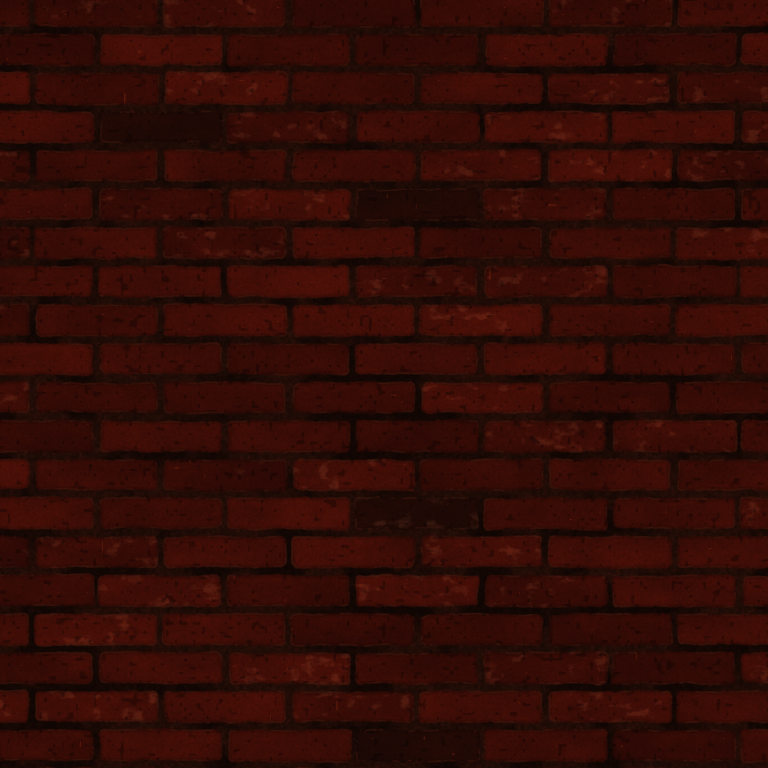
Write a three.js fragment shader that draws this texture.

```glsl
// Dark red brick wall in running bond, with rough mortar and worn brick edges.
varying vec2 vUv;

float hash(vec2 p) {
  p = fract(p * vec2(0.1031, 0.1137));
  p += dot(p, p.yx + 33.33);
  return fract((p.x + p.y) * p.x * 7.31);
}

float noise(vec2 p) {
  vec2 i = floor(p), f = fract(p);
  f = f * f * (3.0 - 2.0 * f);
  return mix(mix(hash(i), hash(i + vec2(1.0, 0.0)), f.x),
             mix(hash(i + vec2(0.0, 1.0)), hash(i + 1.0), f.x), f.y);
}

float fbm(vec2 p) {
  float sum = 0.0, amp = 0.53;
  for (int i = 0; i < 4; i++) {
    sum += amp * noise(p);
    p = p * 2.03 + 17.7;
    amp *= 0.5;
  }
  return sum;
}

float roundedBox(vec2 p, vec2 halfSize, float radius) {
  vec2 q = abs(p) - halfSize + radius;
  return length(max(q, 0.0)) + min(max(q.x, q.y), 0.0) - radius;
}

void main() {
  // Rows count down from the top; every other row shifts by half a brick
  vec2 pitch = vec2(0.1672, 0.05033);
  vec2 grid = vec2(vUv.x, 1.0 - vUv.y) / pitch + vec2(-0.25, 0.215);
  float row = floor(grid.y);
  grid.x -= 0.5 * mod(row, 2.0);
  vec2 id = vec2(floor(grid.x), row);
  vec2 seed = id + 40.0;
  vec2 local = (fract(grid) - 0.5) * pitch;

  // Brick outline: slight changes of place and size, with a ragged edge
  vec2 shift = vec2(hash(seed + 3.1), hash(seed + 7.7)) - 0.5;
  vec2 halfSize = vec2(0.0795, 0.0203) + vec2(0.0018, 0.0012) * (hash(seed + 11.3) - 0.5);
  vec2 warp = vec2(noise(vUv * 36.0), noise(vUv * 36.0 + 51.0)) - 0.5;
  vec2 p = local - shift * vec2(0.003, 0.0012) + warp * 0.0028;
  float d = roundedBox(p, halfSize, 0.0045 + 0.004 * hash(seed + 19.0));
  d += (fbm(vUv * 130.0) - 0.5) * 0.0028;
  float brickMask = 1.0 - smoothstep(-0.0012, 0.0014, d);

  float grain = noise(vUv * 430.0) - 0.5;
  float cloud = fbm(vUv * vec2(16.0, 30.0) + seed * 3.7);
  float patches = fbm(vUv * 9.0 + 5.0);

  // Brick face: tone per brick, soft clouding and fine grain
  float tone = hash(seed + 27.0) * 0.75 + (cloud - 0.5) * 0.9 + (patches - 0.5) * 0.4 + 0.13;
  vec3 brick = mix(vec3(0.180, 0.036, 0.018), vec3(0.280, 0.058, 0.027), clamp(tone, 0.0, 1.15));

  // A few burnt bricks
  bool burnt = (mod(row, 8.0) == 5.0 && id.x == 2.0)
            || (mod(row, 16.0) == 3.0 && id.x * 8.0 == row - 3.0);
  if (burnt) brick = mix(vec3(0.095, 0.030, 0.018), vec3(0.150, 0.040, 0.021), cloud);

  // Pale scuffs on some bricks, small pits and rare orange chips
  float scuff = smoothstep(0.57, 0.80, fbm(vUv * vec2(55.0, 85.0) + 9.0));
  brick += vec3(0.09, 0.055, 0.035) * scuff * step(0.72, hash(seed + 35.0));
  brick *= 1.0 - 0.3 * smoothstep(0.76, 0.92, noise(vUv * 170.0 + 3.0));
  float chip = smoothstep(0.965, 0.995, noise(vUv * 105.0 + 71.0));
  brick = mix(brick, vec3(0.42, 0.12, 0.04), chip * 0.6);
  brick *= 1.0 + grain * 0.16;

  // Darkened margin and broken brown rim
  brick *= 1.0 - 0.22 * smoothstep(-0.006, 0.0, d);
  float rim = smoothstep(0.0022, 0.0004, abs(d + 0.0008));
  rim *= smoothstep(0.40, 0.68, noise(vUv * 60.0 + 23.0) * 0.6 + noise(vUv * 260.0) * 0.4);
  brick = mix(brick, vec3(0.245, 0.092, 0.046), rim * 0.6);

  // Sandy mortar with uneven shadowed stretches
  float sand = fbm(vUv * 210.0 + 13.0);
  vec3 mortar = mix(vec3(0.085, 0.030, 0.016), vec3(0.170, 0.062, 0.034), sand);
  mortar *= 1.0 + grain * 0.3;
  mortar *= 1.0 - 0.45 * smoothstep(0.42, 0.70, fbm(vUv * 19.0 + 31.0));
  mortar = mix(mortar, vec3(0.20, 0.078, 0.040), rim * 0.3);

  gl_FragColor = vec4(mix(mortar, brick, brickMask), 1.0);
}
```
